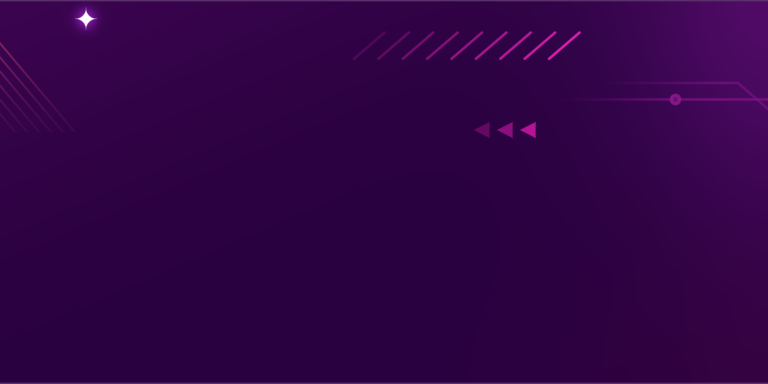
Write a WebGL 2 fragment shader that draws this background.

```glsl
#version 300 es
precision highp float;

uniform vec2 u_resolution;
out vec4 outColor;

// Lengths are in canvas heights
const vec3 BASE = vec3(0.163, 0.004, 0.250);
const vec3 LEFT_GLOW = vec3(0.064, 0.010, 0.056);
const vec3 RIGHT_GLOW = vec3(0.112, 0.030, 0.116);
const vec3 EDGE_GLOW = vec3(0.034, 0.006, 0.030);
const vec3 CORNER_TINT = vec3(0.026, 0.0, -0.012);
const vec3 PINK = vec3(0.88, 0.13, 0.68);
const vec3 MAGENTA = vec3(0.74, 0.08, 0.61);
const vec3 CORAL = vec3(0.68, 0.23, 0.40);
const vec3 PLUM = vec3(0.42, 0.10, 0.38);
const vec3 CIRCUIT = vec3(0.50, 0.07, 0.53);
const vec3 NODE_COLOR = vec3(0.56, 0.10, 0.56);
const vec3 STAR_GLOW = vec3(0.62, 0.12, 0.80);
const vec3 BORDER = vec3(0.35, 0.19, 0.42);

const float LEFT_REACH = 0.52;
const float LEFT_TILT = 0.43;
const vec2 RIGHT_REACH = vec2(0.42, 0.52);
const vec2 EDGE_REACH = vec2(0.22, 1.00);
const vec2 CORNER_REACH = vec2(0.55, 0.35);
const vec2 STAR_POS = vec2(0.224, 0.951);
const float STAR_SIZE = 0.028;
const vec2 STRIPE_BASE = vec2(0.195, 0.656);
const float STRIPE_GAP = 0.031;
const float STRIPE_LEAN = 0.843;
const int STRIPE_COUNT = 6;
const vec2 SLASH_START = vec2(0.922, 0.847);
const vec2 SLASH_SPAN = vec2(0.079, 0.068);
const float SLASH_GAP = 0.0635;
const int SLASH_COUNT = 9;
const vec2 ARROW_TIP = vec2(1.234, 0.6615);
const vec2 ARROW_SIZE = vec2(0.041, 0.021);
const float ARROW_GAP = 0.060;
const int ARROW_COUNT = 3;
const vec2 NODE_POS = vec2(1.759, 0.741);
const float NODE_RADIUS = 0.015;
const vec2 BEND = vec2(1.922, 0.784);
const float BORDER_WIDTH = 0.0035;

float fill(float d) {
    float aa = 0.85 / u_resolution.y;
    return 1.0 - smoothstep(-aa, aa, d);
}

float segment(vec2 p, vec2 a, vec2 b) {
    vec2 ab = b - a;
    float t = clamp(dot(p - a, ab) / dot(ab, ab), 0.0, 1.0);
    return length(p - a - ab * t);
}

// Four-point star bounded by four circular arcs
float star(vec2 p, float r) {
    vec2 q = abs(p);
    return max(r - length(q - r), max(q.x, q.y) - r);
}

float arrow(vec2 p) {
    float slope = ARROW_SIZE.y / ARROW_SIZE.x;
    return max(p.x - ARROW_SIZE.x, (abs(p.y) - p.x * slope) / sqrt(1.0 + slope * slope));
}

float glow(vec2 offset, vec2 reach) {
    vec2 q = offset / reach;
    return exp(-dot(q, q));
}

vec3 background(vec2 p, float width) {
    vec2 fromRight = vec2(width - p.x, 1.0 - p.y);
    // Slanted light from the upper left
    float depth = (1.0 - p.y + LEFT_TILT * p.x) / LEFT_REACH;
    vec3 col = BASE + LEFT_GLOW * exp(-depth * depth);
    // Upper right light, its trail down the edge and the warm lower corner
    col += RIGHT_GLOW * glow(fromRight, RIGHT_REACH);
    col += EDGE_GLOW * glow(fromRight, EDGE_REACH);
    return col + CORNER_TINT * glow(vec2(fromRight.x, p.y), CORNER_REACH);
}

void main() {
    vec2 p = gl_FragCoord.xy / u_resolution.y;
    float width = u_resolution.x / u_resolution.y;
    vec3 col = background(p, width);

    // Fading stripes at the left edge
    float rise = p.y - STRIPE_BASE.y;
    float foot = p.x + rise * STRIPE_LEAN;
    float stripes = 0.0;
    for (int i = 0; i < STRIPE_COUNT; i++) {
        float off = foot - STRIPE_BASE.x + float(i) * STRIPE_GAP;
        float d = abs(off) / sqrt(1.0 + STRIPE_LEAN * STRIPE_LEAN);
        stripes = max(stripes, fill(d - 0.0024));
    }
    float lit = clamp(rise / 0.23, 0.0, 1.0);
    vec3 stripeColor = mix(PLUM, CORAL, lit);
    col = mix(col, stripeColor, stripes * mix(0.22, 0.62, lit) * fill(-rise));

    // Row of slashes, brighter to the right
    for (int i = 0; i < SLASH_COUNT; i++) {
        vec2 a = SLASH_START + vec2(float(i) * SLASH_GAP, 0.0);
        float strength = mix(0.18, 0.95, float(i) / float(SLASH_COUNT - 1));
        col = mix(col, PINK, strength * fill(segment(p, a, a + SLASH_SPAN) - 0.0033));
    }

    // Arrows pointing left
    for (int i = 0; i < ARROW_COUNT; i++) {
        float d = arrow(p - ARROW_TIP - vec2(float(i) * ARROW_GAP, 0.0));
        float strength = mix(0.38, 0.94, float(i) / float(ARROW_COUNT - 1));
        col = mix(col, MAGENTA, strength * fill(d));
    }

    // Circuit traces and node
    float upper = min(segment(p, vec2(1.58, BEND.y), BEND),
                      segment(p, BEND, BEND + vec2(0.10, -0.087)));
    float lower = segment(p, vec2(1.45, NODE_POS.y), vec2(width, NODE_POS.y));
    col = mix(col, CIRCUIT, 0.62 * fill(upper - 0.0033) * smoothstep(1.52, 1.92, p.x));
    col = mix(col, CIRCUIT, 0.78 * fill(lower - 0.0033) * smoothstep(1.42, 1.85, p.x));
    float node = length(p - NODE_POS);
    col = mix(col, NODE_COLOR, 0.85 * fill(node - NODE_RADIUS));
    col = mix(col, BASE, 0.35 * fill(node - 0.4 * NODE_RADIUS));

    // Star with halo
    vec2 s = p - STAR_POS;
    col = mix(col, STAR_GLOW, 0.80 * exp(-dot(s, s) / 0.0007));
    col = mix(col, vec3(1.0), fill(star(s, STAR_SIZE)));

    // Thin pale rims at top and bottom
    col = mix(col, BORDER, fill(min(p.y, 1.0 - p.y) - BORDER_WIDTH));
    outColor = vec4(clamp(col, 0.0, 1.0), 1.0);
}
```
